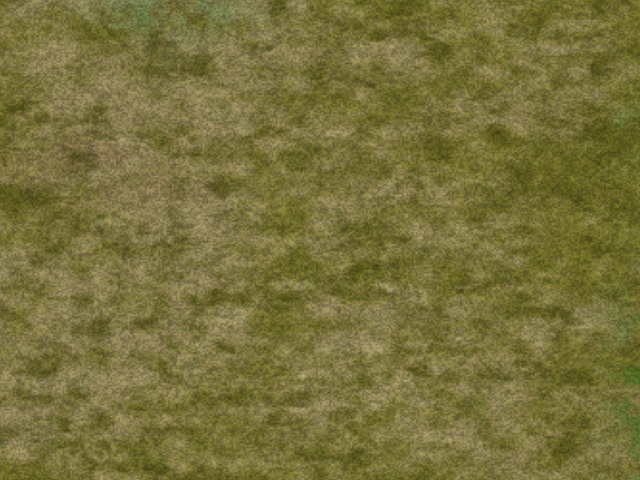
Reproduce this texture procedurally as a Shadertoy shader.

```glsl
// Dry, patchy lawn seen from above: olive turf, tan bare areas and pale straw streaks.

const vec3 DEEP_OLIVE = vec3(0.30, 0.29, 0.07);
const vec3 OLIVE      = vec3(0.425, 0.41, 0.15);
const vec3 DRY_TAN    = vec3(0.535, 0.49, 0.325);
const vec3 PALE_STRAW = vec3(0.66, 0.62, 0.45);
const vec3 RUST       = vec3(0.47, 0.38, 0.25);
const vec3 SEA_GREEN  = vec3(0.35, 0.47, 0.27);
const vec3 FRESH      = vec3(0.22, 0.36, 0.08);

float hash(vec2 cell) {
    vec3 q = fract(cell.xyx * vec3(0.1031, 0.1030, 0.0973));
    q += dot(q, q.yzx + 33.33);
    return fract((q.x + q.y) * q.z);
}

float noise(vec2 p) {
    vec2 cell = floor(p), f = fract(p);
    vec2 u = f * f * (3.0 - 2.0 * f);
    float low  = mix(hash(cell), hash(cell + vec2(1, 0)), u.x);
    float high = mix(hash(cell + vec2(0, 1)), hash(cell + vec2(1, 1)), u.x);
    return mix(low, high, u.y);
}

// Fractal noise, centred on zero.
float fbm(vec2 p) {
    float sum = 0.0, amplitude = 0.5;
    for (int i = 0; i < 5; i++) {
        sum += amplitude * (noise(p) - 0.5);
        p = p * 2.03 + vec2(17.3, 9.1);
        amplitude *= 0.55;
    }
    return sum;
}

// Soft elliptical region, one at its centre.
float region(vec2 p, vec2 centre, vec2 radius) {
    vec2 d = (p - centre) / radius;
    return exp(-dot(d, d));
}

// Thin broken lines along the zero level of a stretched noise field.
float streaks(vec2 p, vec2 scale, float width) {
    vec2 warp = vec2(fbm(p * 19.0), fbm(p * 19.0 + 40.0)) * 0.06;
    float level = abs(fbm((p + warp) * scale));
    float gaps = smoothstep(-0.08, 0.2, fbm(p * vec2(7.0, 13.0) + 71.0));
    return (1.0 - smoothstep(0.0, width, level)) * gaps;
}

// Horizontal straw row whose height wanders and whose ends fade.
float strawRow(vec2 p, vec2 centre, float halfLength) {
    float y = p.y - centre.y - 0.05 * fbm(p * vec2(9.0, 4.0) + centre * 50.0);
    float ends = 1.0 - smoothstep(0.6, 1.0, abs(p.x - centre.x) / halfLength);
    float broken = smoothstep(-0.2, 0.15, fbm(p * vec2(25.0, 50.0) + 13.0));
    return exp(-y * y / 0.00008) * ends * broken;
}

void mainImage(out vec4 fragColor, in vec2 fragCoord) {
    vec2 p = fragCoord / iResolution.y;
    vec2 q = p + 0.05 * vec2(fbm(p * 8.0), fbm(p * 8.0 + 23.0));

    // Balance of living turf and dry ground
    float clumps = fbm(p * vec2(24.0, 40.0) + 5.0);
    float dryness = 0.43 + 1.0 * fbm(q * vec2(5.0, 9.0)) + 1.15 * clumps;
    dryness += 0.5 * fbm(p * vec2(3.0, 34.0) + 31.0);
    dryness += 0.42 * region(q, vec2(0.38, 0.76), vec2(0.34, 0.24));
    dryness += 0.20 * region(q, vec2(0.25, 0.32), vec2(0.4, 0.2));
    dryness += 0.12 * region(q, vec2(0.9, 0.3), vec2(0.3, 0.25));
    dryness -= 0.28 * region(q, vec2(1.22, 0.58), vec2(0.22, 0.22));
    dryness -= 0.22 * region(q, vec2(0.84, 0.74), vec2(0.18, 0.16));
    dryness -= 0.20 * region(q, vec2(0.58, 0.45), vec2(0.08, 0.3));
    vec3 color = mix(OLIVE, DRY_TAN, smoothstep(0.0, 1.0, dryness));

    // Shaded clumps and reddish bare soil
    float shade = smoothstep(0.05, 0.3, fbm(q * vec2(11.0, 18.0) + 57.0) - 0.3 * clumps);
    shade += 0.45 * region(q, vec2(1.2, 0.63), vec2(0.13, 0.09));
    color = mix(color, DEEP_OLIVE, 0.5 * clamp(shade, 0.0, 1.0));
    float soil = region(q, vec2(0.22, 0.66), vec2(0.3, 0.1));
    color = mix(color, RUST, 0.45 * soil * smoothstep(-0.1, 0.2, fbm(q * vec2(12.0, 22.0) + 88.0)));

    // Straw veins and mown rows, densest right of centre
    float density = 0.2 + 0.6 * region(p, vec2(0.95, 0.33), vec2(0.32, 0.3));
    density += 0.35 * region(p, vec2(1.05, 0.78), vec2(0.18, 0.12));
    float straw = density * streaks(p, vec2(6.0, 11.0), 0.045);
    for (int i = 0; i < 9; i++) {
        float k = float(i);
        vec2 centre = vec2(0.3 + 0.8 * hash(vec2(k, 3.0)), 0.03 + 0.062 * k);
        float halfLength = 0.14 + 0.2 * hash(vec2(k, 8.0));
        straw += 0.5 * strawRow(p, centre, halfLength);
    }
    color = mix(color, PALE_STRAW, 0.75 * clamp(straw, 0.0, 1.0));

    // Fresh green at the top and right edges
    float topGreen = region(q, vec2(0.36, 0.98), vec2(0.15, 0.055));
    color = mix(color, SEA_GREEN, 0.7 * topGreen * smoothstep(-0.25, 0.1, clumps));
    float edgeGreen = region(q, vec2(1.34, 0.2), vec2(0.08, 0.25));
    edgeGreen += 0.6 * region(q, vec2(1.31, 0.73), vec2(0.05, 0.06));
    color = mix(color, FRESH, 0.7 * edgeGreen * smoothstep(-0.05, 0.15, clumps));

    // Blade grain: fine light and dark specks with slight hue changes
    float fine = noise(p * vec2(250.0, 280.0)) - 0.5;
    float coarse = noise(p * vec2(105.0, 135.0) + 9.0) - 0.5;
    float tint = noise(p * 190.0 + 61.0) - 0.5;
    color *= 1.0 + 0.34 * fine + 0.18 * coarse + 0.25 * clumps;
    color += tint * vec3(0.035, -0.01, 0.025);

    fragColor = vec4(clamp(color, 0.0, 1.0), 1.0);
}
```
